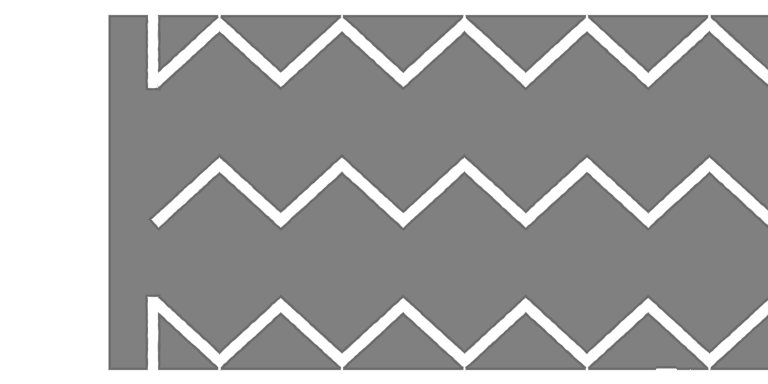
This pattern is drawn by a WebGL 2 fragment shader. Its source:

```glsl
#version 300 es
precision highp float;
// Grey panel with three rows of white zigzag lines, two of them ending in a bar.

uniform vec2 u_resolution;
out vec4 fragColor;

float hash(vec2 p) {
  vec3 q = fract(vec3(p.xyx) * 0.1031);
  q += dot(q, q.yzx + 33.33);
  return fract((q.x + q.y) * q.z);
}

float noise(vec2 p) {
  vec2 cell = floor(p), f = fract(p);
  f = f * f * (3.0 - 2.0 * f);
  return mix(mix(hash(cell), hash(cell + vec2(1, 0)), f.x),
             mix(hash(cell + vec2(0, 1)), hash(cell + vec2(1, 1)), f.x), f.y);
}

// x measured from the first peak, folded around every peak;
// the first stroke runs on straight to its loose end
float foldPeaks(float x) {
  return x < 0.0 ? -x : abs(mod(x + 0.1595, 0.319) - 0.1595);
}

// Signed distance to a mitred zigzag line whose peaks lie at y = 0
float zigzag(vec2 p) {
  vec2 along = normalize(vec2(1.0, -0.914));
  vec2 q = vec2(foldPeaks(p.x), p.y);
  float d = abs(dot(q, vec2(-along.y, along.x))) - 0.0139;
  return p.x < 0.0 ? max(d, dot(q, along) - 0.2276) : d;
}

void main() {
  // Canvas heights, with y = 0 on the panel's axis
  vec2 p = gl_FragCoord.xy / u_resolution.y - vec2(0.0, 0.4987);
  float fromAxis = abs(p.y);
  float fromPeak = p.x - 0.5716;

  // Panel, with a worn stretch on its lower edge
  float worn = step(1.56, p.x) * step(p.x, 1.80) * step(p.y, 0.0)
             * smoothstep(0.4, 0.5, noise(vec2(p.x * 32.0, 7.0)));
  float panel = min(p.x - 0.2826, 0.4622 - 0.004 * worn - fromAxis);

  // Outer rows mirror each other; thin slits join their tips to the panel edge
  float outer = zigzag(vec2(fromPeak, fromAxis - 0.4388));
  outer = max(outer, max(0.3854 - p.x, 0.272 - fromAxis));
  float slit = max(foldPeaks(fromPeak) - 0.003, 0.4388 - fromAxis);
  float bar = max(abs(p.x - 0.3984) - 0.0133, 0.272 - fromAxis);
  float middle = zigzag(vec2(fromPeak, p.y - 0.0729));

  // Slightly ragged line edges
  float lines = min(min(outer, middle), min(bar, slit));
  lines += 0.0018 * (noise(p * 110.0) - 0.5);

  // Grey field with a darker rim beside every white area
  float field = min(panel, lines);
  float soft = max(0.0022, 0.7 / u_resolution.y);
  vec3 grey = vec3(mix(0.41, 0.502, smoothstep(0.0035, 0.0085, field)));
  vec3 color = mix(vec3(1.0), grey, smoothstep(-soft, soft, field));
  fragColor = vec4(color, 1.0);
}
```
